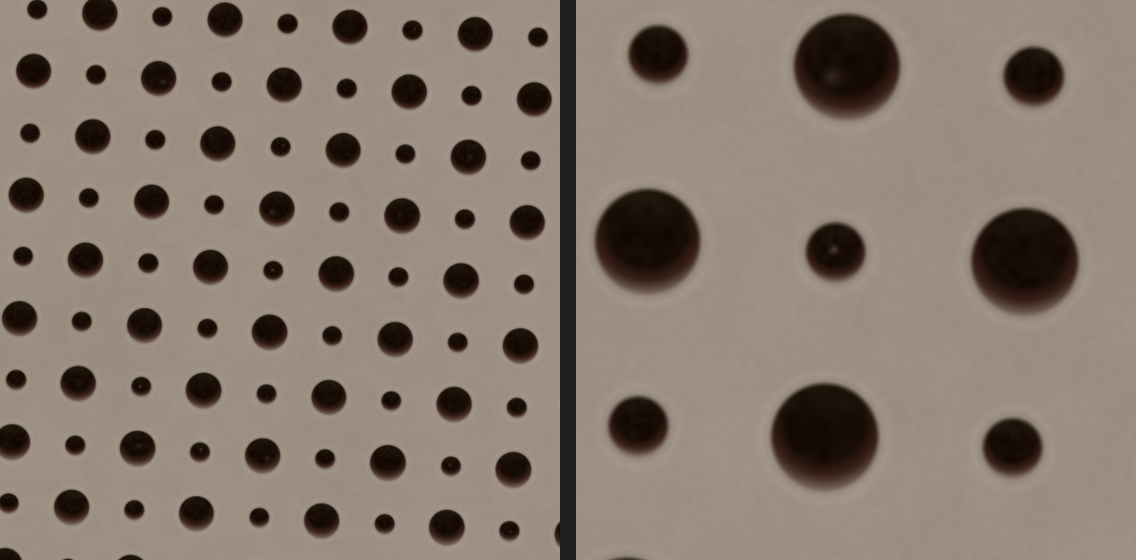
Left: the whole. Right: its middle third, enlarged.
Give the GLSL for this pattern, as a Shadertoy shader.

```glsl
// Perforated beige plate: large and small round holes alternate like a
// checkerboard on a slightly tilted lattice. Each hole is a soft disc with a
// dark bore shifted upward, so the lit lower wall shows as a crescent.

float hash(vec2 p) {
    vec3 q = fract(vec3(p.xyx) * 0.1031);
    q += dot(q, q.yzx + 33.33);
    return fract((q.x + q.y) * q.z);
}

float noise(vec2 p) {
    vec2 i = floor(p), f = fract(p);
    f = f * f * (3.0 - 2.0 * f);
    return mix(mix(hash(i), hash(i + vec2(1, 0)), f.x),
               mix(hash(i + vec2(0, 1)), hash(i + vec2(1, 1)), f.x), f.y);
}

// Plate paint: faint broad shading, mottling and fine grain
vec3 plateColor(vec2 uv) {
    float shade = 0.016 * (noise(uv * 5.0 + 3.0) - 0.5)
                + 0.014 * (noise(uv * 38.0) - 0.5)
                + 0.014 * (noise(uv * 240.0) - 0.5);
    vec3 tint = mix(vec3(0.605, 0.56, 0.505), vec3(0.615, 0.56, 0.515), uv.x);
    return tint + shade;
}

// Inside of a hole: p is relative to its centre, in units of its radius
vec3 holeColor(vec2 p, float shift, vec2 cell) {
    float depth = length(p - vec2(0.0, shift)) - 1.0;
    vec3 bore = mix(vec3(0.085, 0.04, 0.018), vec3(0.14, 0.11, 0.06),
                    smoothstep(0.1, 1.0, p.y) * 0.6);
    bore += 0.035 * (noise(p * 5.0 + cell * 17.0) - 0.5);
    vec3 color = mix(bore, vec3(0.20, 0.11, 0.08), smoothstep(-0.3, 0.02, depth));
    color = mix(color, vec3(0.46, 0.385, 0.335), smoothstep(-0.04, shift + 0.04, depth));

    // Occasional dull glint inside the bore
    vec2 glintPos = vec2(hash(cell + 41.0), hash(cell + 73.0)) * 0.7 - 0.35;
    float glint = exp(-dot(p - glintPos, p - glintPos) * 45.0);
    return color + vec3(0.20, 0.18, 0.17) * glint * smoothstep(0.75, 1.0, hash(cell + 9.0));
}

void mainImage(out vec4 fragColor, in vec2 fragCoord) {
    vec2 uv = fragCoord / iResolution.y;

    // Tilted lattice: nearest hole and position relative to it
    mat2 lattice = mat2(0.1118, -0.0062, 0.0063, 0.1102);
    vec2 offset = uv - vec2(0.4945, 0.6270);
    vec2 cell = round(inverse(lattice) * offset);
    vec2 p = offset - lattice * cell;
    vec2 id = cell + 50.0;
    p -= 0.0012 * (vec2(hash(id), hash(id + 27.0)) - 0.5);

    // Size alternates with the parity of the cell
    float small = mod(cell.x + cell.y, 2.0);
    float radius = mix(0.0315, 0.0178, small) * (1.0 + 0.03 * (hash(id + 13.0) - 0.5));
    float dist = length(p) - radius;
    float soft = max(0.0022, 0.8 / iResolution.y);

    // Plate with a pale halo and a soft dark lip around each hole
    vec3 color = plateColor(uv);
    color += 0.022 * exp(-pow((dist - 0.006) / 0.003, 2.0));
    color *= 1.0 - 0.10 * exp(-max(dist, 0.0) / 0.0025);

    // More of the lower wall is seen toward the bottom of the plate
    float shift = mix(0.42, 0.16, clamp(uv.y, 0.0, 1.0));
    color = mix(color, holeColor(p / radius, shift, id), smoothstep(soft, -soft, dist));

    fragColor = vec4(clamp(color, 0.0, 1.0), 1.0);
}
```
